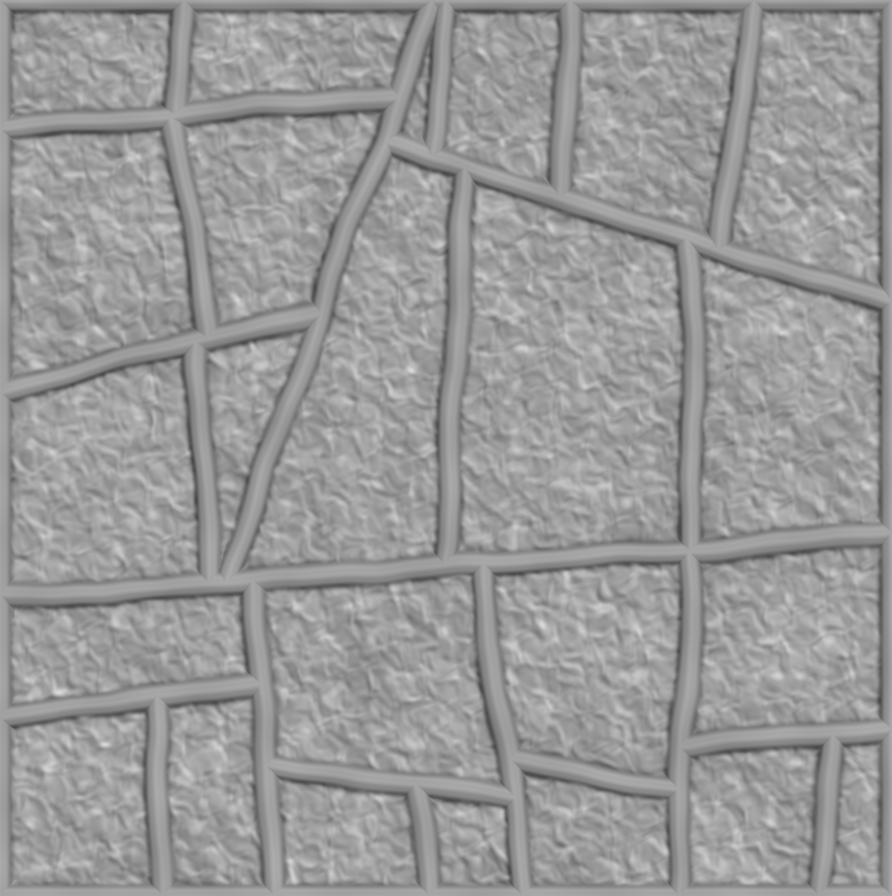
Reproduce this texture procedurally as a WebGL 1 fragment shader.

```glsl
precision highp float;

uniform vec2 u_resolution;

const float GROUT_HALF_WIDTH = 0.0095;
const float GROOVE_OFFSET = 0.0128;
const float GROOVE_WIDTH = 0.0036;
const float STONE_TONE = 0.612;
const float GROUT_TONE = 0.590;
const vec2 LIGHT = vec2(0.53, 0.85);

float hash(float n) {
  return fract(sin(n * 12.9898 + 4.1) * 43758.5);
}

vec2 gradientAt(vec2 cell) {
  float angle = 6.28318 * hash(dot(cell, vec2(1.37, 7.91)));
  return vec2(cos(angle), sin(angle));
}

float gradientNoise(vec2 p) {
  vec2 i = floor(p), f = fract(p);
  vec2 u = f * f * f * (f * (f * 6.0 - 15.0) + 10.0);
  vec2 r = vec2(1.0, 0.0);
  float bottom = mix(dot(gradientAt(i), f), dot(gradientAt(i + r), f - r), u.x);
  float top = mix(dot(gradientAt(i + r.yx), f - r.yx),
                  dot(gradientAt(i + 1.0), f - 1.0), u.x);
  return mix(bottom, top, u.y);
}

// Distance to the nearest seam: the slab is cut again and again by tilted lines.
float seamDistance(vec2 p, vec2 size) {
  vec2 frame = min(p, size - p);
  float nearest = min(frame.x, frame.y);
  vec2 wobble = vec2(gradientNoise(p * 6.0), gradientNoise(p * 6.0 + 31.7));
  vec2 ripple = vec2(gradientNoise(p * 19.0 + 8.3), gradientNoise(p * 19.0 + 53.1));
  vec2 q = p + 0.012 * wobble + 0.003 * ripple;
  vec2 lo = vec2(0.0), hi = size;
  float id = 1.0;
  for (int level = 0; level < 5; level++) {
    vec2 extent = hi - lo;
    float chance = level < 3 ? 1.0 : (level == 3 ? 0.70 : 0.28);
    if (hash(id + 71.3) > chance || max(extent.x, extent.y) < 0.20) break;

    vec2 axis = extent.x > extent.y ? vec2(1.0, 0.0) : vec2(0.0, 1.0);
    float cut = dot(axis, lo + extent * mix(0.33, 0.67, hash(id + 17.9)));
    float lean = level == 0 ? 0.3 : (level < 3 ? 0.75 : 0.35);
    float tilt = lean * (hash(id + 39.2) - 0.5);
    float along = dot(axis.yx, q - 0.5 * (lo + hi));
    float side = (dot(axis, q) - cut - tilt * along) / sqrt(1.0 + tilt * tilt);

    nearest = min(nearest, abs(side));
    if (side > 0.0) lo = mix(lo, vec2(cut), axis);
    else hi = mix(hi, vec2(cut), axis);
    id = 2.0 * id + step(0.0, side);
  }
  return nearest;
}

// Crumbly rock surface, slightly stretched along the falling diagonal.
float rockHeight(vec2 p) {
  vec2 q = vec2(0.74 * (p.x + p.y), 0.64 * (p.x - p.y));
  q += 0.010 * vec2(gradientNoise(p * 40.0), gradientNoise(p * 40.0 + 19.4));
  float crease = min(abs(gradientNoise(q * 26.0 + 5.2)), 0.14);
  return gradientNoise(q * 68.0)
       + 0.45 * gradientNoise(q * 125.0 + 11.6)
       + 1.00 * gradientNoise(q * 30.0 + 47.8)
       + 1.70 * crease;
}

float emboss(vec2 p, float reach) {
  return rockHeight(p + LIGHT * reach) - rockHeight(p - LIGHT * reach);
}

float band(float d, float center, float width) {
  float t = (d - center) / width;
  return exp(-t * t);
}

void main() {
  vec2 p = gl_FragCoord.xy / u_resolution.y;
  vec2 size = vec2(u_resolution.x / u_resolution.y, 1.0);

  // Seam distance and how far its slope turns to the light
  vec2 e = vec2(0.0015, 0.0);
  float d = seamDistance(p, size);
  vec2 slope = vec2(seamDistance(p + e, size) - seamDistance(p - e, size),
                    seamDistance(p + e.yx, size) - seamDistance(p - e.yx, size));
  float facing = dot(slope / max(length(slope), 0.0012), LIGHT);

  // Stone faces with broad worn patches and bright crumbs
  float relief = emboss(p, 0.0028);
  float patches = gradientNoise(p * 8.0 + 3.3) + gradientNoise(p * 21.0 + 61.0);
  float stone = STONE_TONE + 0.140 * relief + 0.055 * patches;
  stone += 0.10 * smoothstep(0.05, 0.55, gradientNoise(p * 52.0 + 14.7));

  // Rounded grout with a narrow crest and a lit shoulder
  float grout = GROUT_TONE + 0.055 * band(d, 0.0, 0.0035);
  grout += 0.065 * facing * band(d, 0.006, 0.003);
  grout += 0.050 * gradientNoise(p * 14.0 + 23.0);

  // Shadowed groove between grout and stone
  float face = smoothstep(GROUT_HALF_WIDTH, GROUT_HALF_WIDTH + 0.006, d);
  float groove = band(d, GROOVE_OFFSET, GROOVE_WIDTH);
  groove *= 1.0 + 0.5 * gradientNoise(p * 16.0 + 77.0);
  float tone = mix(grout, stone, face) - groove * (0.175 - 0.095 * facing);

  gl_FragColor = vec4(vec3(clamp(tone, 0.30, 0.86)), 1.0);
}
```
